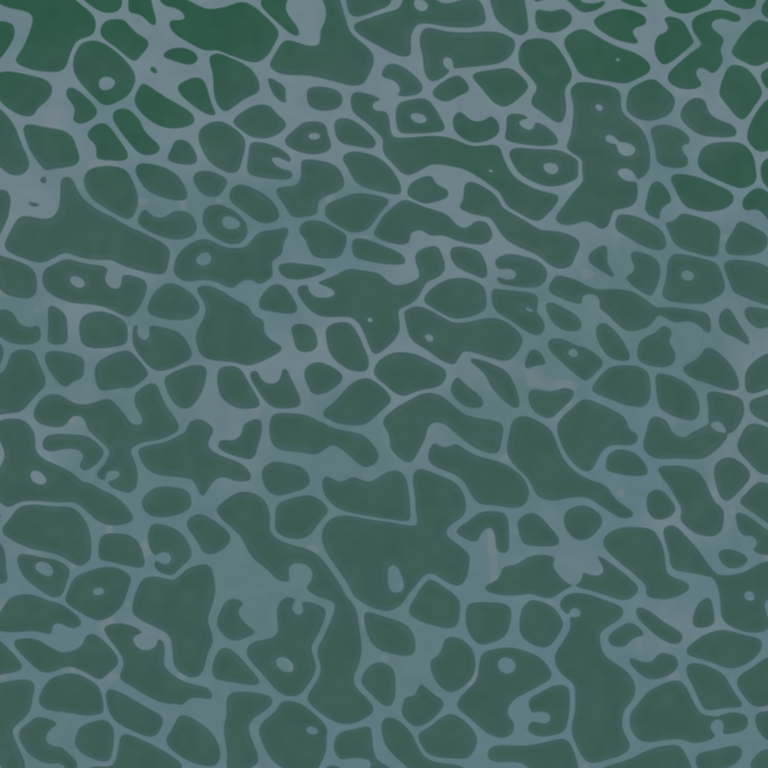
Write a three.js fragment shader that draws this pattern.

```glsl
// Leopard coat: dark green merged rosettes with notches and holes on slate teal.
#define CELLS vec2(15.2, 18.2)  // spots across and up the canvas
#define SLANT 0.17              // downward lean of the spots to the right
#define JITTER 0.78             // scatter of spot centres, in cells
#define FALLOFF 6.0             // higher gives squarer spots
#define SPOT_LEVEL 0.56         // higher gives wider gaps
#define HOLE_CHANCE 0.46
#define HOLE_SIZE 0.21          // in cells
#define EDGE_SOFT 0.0018        // half width of the spot edge
#define MOTTLE 0.028            // strength of the fine cloudiness

varying vec2 vUv;

vec2 hash22(vec2 p) {
  vec3 q = fract(p.xyx * vec3(0.1031, 0.1030, 0.0973));
  q += dot(q, q.yzx + 33.33);
  return fract((q.xx + q.yz) * q.zy);
}

vec2 noise2(vec2 p) {
  vec2 i = floor(p), f = fract(p);
  f = f * f * (3.0 - 2.0 * f);
  vec2 low = mix(hash22(i), hash22(i + vec2(1.0, 0.0)), f.x);
  vec2 high = mix(hash22(i + vec2(0.0, 1.0)), hash22(i + vec2(1.0)), f.x);
  return mix(low, high, f.y);
}

float clouds(vec2 p) {
  return 0.6 * noise2(p).x + 0.4 * noise2(p * 2.1 + 7.3).y;
}

// Lean and wobble the canvas, then scale it to cells.
vec2 toCells(vec2 uv) {
  uv.y += SLANT * uv.x + 0.12 * noise2(uv * 2.0 + 3.0).x;
  vec2 p = uv * CELLS;
  return p + 0.3 * (noise2(p * 1.3 + 11.0) - 0.5);
}

// Dominance of one group of sites: high inside spots, low between groups.
// Neighbours that share one of eight groups melt into one spot.
float coat(vec2 uv) {
  vec2 p = toCells(uv);
  vec4 groupA = vec4(0.0), groupB = vec4(0.0);
  float holes = 0.0;
  for (int j = -1; j <= 1; j++) {
    float row = floor(p.y) + float(j);
    float shift = 0.5 * mod(row, 2.0);
    for (int i = -1; i <= 1; i++) {
      vec2 cell = vec2(floor(p.x - shift) + float(i), row);
      vec2 site = cell + vec2(0.5 + shift, 0.5) + JITTER * (hash22(cell + 40.0) - 0.5);
      vec2 d = p - site;
      float weight = exp(-FALLOFF * dot(d, d));

      vec2 pick = hash22(cell + 91.0);
      float group = floor(pick.x * 8.0);
      vec4 slot = vec4(0.0, 1.0, 2.0, 3.0);
      groupA += weight * (1.0 - step(0.5, abs(slot - group)));
      groupB += weight * (1.0 - step(0.5, abs(slot + 4.0 - group)));

      // A hole near the centre, or a notch when it sits near the rim.
      vec2 h = hash22(cell + 153.0);
      float angle = 6.2832 * h.x;
      vec2 gap = (d - 0.4 * h.y * vec2(cos(angle), sin(angle))) / HOLE_SIZE;
      float depth = mix(0.4, 0.85, fract(h.x * 7.0 + h.y * 5.0));
      holes += step(pick.y, HOLE_CHANCE) * depth * exp(-dot(gap, gap));
    }
  }
  float total = dot(groupA + groupB, vec4(1.0));
  return (dot(groupA, groupA) + dot(groupB, groupB)) / (total * total) - holes;
}

void main() {
  vec2 uv = vUv;

  // Field over its slope gives an edge distance in canvas units.
  float field = coat(uv);
  float e = 0.001;
  vec2 slope = vec2(coat(uv + vec2(e, 0.0)), coat(uv + vec2(0.0, e))) - field;
  float edge = (field - SPOT_LEVEL) / max(length(slope) / e, 6.0);
  float spot = smoothstep(-EDGE_SOFT, EDGE_SOFT, edge);

  // Ground: teal below, greyer and paler in the upper part.
  float drift = clouds(uv * 5.0 + 20.0);
  vec3 teal = vec3(0.365, 0.478, 0.490);
  vec3 blue = vec3(0.375, 0.482, 0.512);
  vec3 slate = vec3(0.432, 0.512, 0.542);
  vec3 ground = mix(teal, blue, smoothstep(0.3, 0.65, drift));
  float paleness = 0.75 * uv.y + 1.3 * (clouds(uv * 7.0 + 50.0) - 0.5);
  ground = mix(ground, slate, smoothstep(0.25, 0.7, paleness));
  float speck = smoothstep(0.84, 0.95, noise2(uv * 42.0 + 5.0).x);
  ground = mix(ground, vec3(0.48, 0.52, 0.54), 0.5 * speck);

  // Fur of the spots: bluer at the rim, deep green in the top corners.
  vec3 rim = vec3(0.258, 0.372, 0.362);
  vec3 core = vec3(0.242, 0.362, 0.330);
  vec3 deep = vec3(0.185, 0.345, 0.280);
  float depthIn = smoothstep(0.003, 0.016, edge);
  vec3 fur = mix(rim, core, smoothstep(0.25, 0.75, 0.5 * depthIn + 0.6 * drift));
  float corner = 1.1 * uv.y + 0.45 * abs(uv.x - 0.55) + 0.7 * (drift - 0.5);
  fur = mix(fur, deep, smoothstep(0.95, 1.3, corner));

  vec3 color = mix(ground, fur, spot);
  color += MOTTLE * (clouds(uv * 45.0) - 0.5);
  gl_FragColor = vec4(color, 1.0);
}
```
